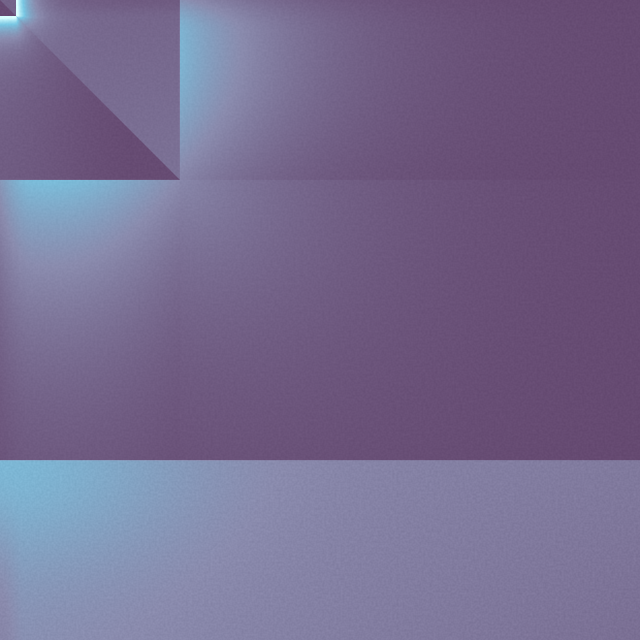
Reproduce this background procedurally as a Shadertoy shader.

```glsl
float edge(float d) {
    return clamp(d * iResolution.y + 0.5, 0.0, 1.0);
}

vec2 hashGradient(vec2 cell) {
    vec3 h = fract(vec3(cell.xyx) * vec3(0.1031, 0.1030, 0.0973));
    h += dot(h, h.yzx + 33.33);
    float angle = 6.2832 * fract((h.x + h.y) * h.z);
    return vec2(cos(angle), sin(angle));
}

float gradientNoise(vec2 p) {
    vec2 i = floor(p), f = fract(p);
    vec2 u = f * f * f * (f * (f * 6.0 - 15.0) + 10.0);
    vec2 e = vec2(1.0, 0.0);
    float a = dot(hashGradient(i), f);
    float b = dot(hashGradient(i + e.xy), f - e.xy);
    float c = dot(hashGradient(i + e.yx), f - e.yx);
    float d = dot(hashGradient(i + e.xx), f - e.xx);
    return mix(mix(a, b, u.x), mix(c, d, u.x), u.y);
}

// Plum, lavender, cyan, then a pale highlight
vec3 heatColor(float t) {
    vec3 plum = vec3(0.395, 0.285, 0.44);
    vec3 lavender = vec3(0.54, 0.545, 0.68);
    vec3 cyan = vec3(0.47, 0.78, 0.89);
    vec3 color = mix(plum, lavender, clamp(t, 0.0, 1.0));
    color = mix(color, cyan, clamp(t - 1.0, 0.0, 1.0));
    return mix(color, vec3(0.85, 1.0, 1.0), clamp(t - 2.0, 0.0, 1.0));
}

// Light leaving an edge: a is the distance away, b the position along it
float edgeGlow(float a, float b, float strength, float falloff) {
    float along = (b - 0.075) / 0.26;
    return strength * exp(-falloff * max(a, 0.0) - along * along)
        * smoothstep(-0.09, 0.05, b);
}

// Square split by its diagonal, with light around the nested corner
float foldedSquare(vec2 p) {
    float upper = 0.42 + 0.7 * p.y - 0.15 * smoothstep(0.03, 0.0, p.y);
    float lower = 0.04 + 0.22 * smoothstep(0.22, 0.0, p.x)
        + 0.3 * exp(-p.x / 0.06 - p.y / 0.12);
    float heat = mix(lower, upper, edge((p.x - p.y) * 0.707));
    vec2 away = max(p - 0.025, 0.0);
    float s = length(away);
    float diagonal = min(away.x, away.y) / (s + 0.001);
    heat += (2.5 * exp(-s / 0.018) + 0.5 * exp(-s / 0.05)) * (1.0 - 0.6 * diagonal);
    float nested = mix(0.03, 0.4, edge((p.x - p.y) * 0.707));
    return mix(nested, heat, edge(max(p.x, p.y) - 0.025));
}

void mainImage(out vec4 fragColor, in vec2 fragCoord) {
    vec2 uv = fragCoord / iResolution.xy;
    vec2 p = vec2(uv.x, 1.0 - uv.y);
    vec2 q = p - 0.281;

    // Large field: corner, right arm and lower arm
    float corner = 0.97 * exp(-3.8 * length(max(q, 0.0))) - 0.03;
    float rightArm = edgeGlow(q.x, p.y, 1.7, 5.5);
    float lowerArm = edgeGlow(q.y, p.x, 1.85, 4.5);
    float field = mix(lowerArm, corner, edge(q.x));
    field = mix(rightArm, field, edge(q.y));
    float heat = mix(foldedSquare(p), field, edge(max(q.x, q.y)));

    // Bottom band
    float drop = max(p.y - 0.719, 0.0);
    float band = mix(1.06, 0.74, p.x) - 0.6 * drop * p.x;
    band += 0.68 * exp(-pow(p.x / 0.3, 2.0) - pow(drop / 0.17, 2.0));
    band -= 0.2 * smoothstep(0.04, 0.0, p.x) * smoothstep(0.0, 0.2, drop);
    float inBand = edge(p.y - 0.719);
    heat = mix(heat, band, inBand);

    // Fine grain
    float grain = gradientNoise(uv * 310.0) + 0.6 * gradientNoise(uv * 173.0 + 41.0);
    vec3 color = heatColor(heat) + grain * mix(0.02, 0.028, inBand);
    fragColor = vec4(color, 1.0);
}
```
